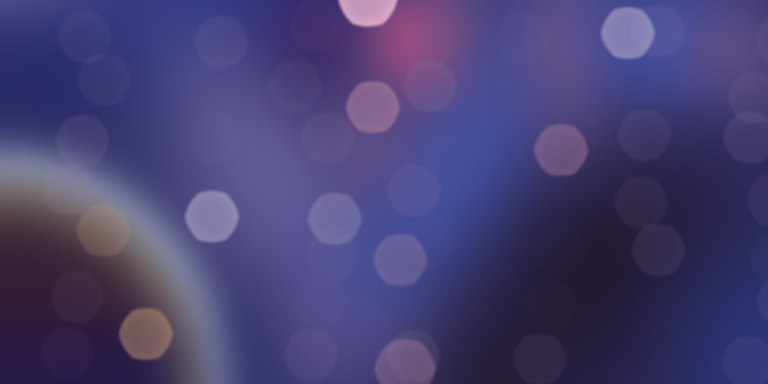
Reproduce this background procedurally as a WebGL 2 fragment shader.

```glsl
#version 300 es
precision highp float;
// Blurred night lights: soft colour glows, a pale arc at lower left and faint bokeh discs.

uniform vec2 u_resolution;
out vec4 fragColor;

// Colours
const vec3 NIGHT = vec3(0.20, 0.19, 0.42);
const vec3 SHADOW = vec3(0.13, 0.09, 0.18);
const vec3 DEEP_BLUE = vec3(0.12, 0.17, 0.50);
const vec3 NAVY = vec3(0.15, 0.16, 0.39);
const vec3 SKY = vec3(0.26, 0.32, 0.65);
const vec3 LAVENDER = vec3(0.39, 0.37, 0.60);
const vec3 PLUM = vec3(0.25, 0.16, 0.40);
const vec3 MAUVE = vec3(0.43, 0.33, 0.53);
const vec3 PINK = vec3(0.61, 0.30, 0.50);
const vec3 MAROON = vec3(0.21, 0.12, 0.20);
const vec3 INDIGO = vec3(0.15, 0.10, 0.28);
const vec3 TAN = vec3(0.50, 0.46, 0.42);
const vec3 PALE = vec3(0.52, 0.54, 0.65);
const vec3 DUST = vec3(0.60, 0.50, 0.64);
const vec3 PEARL = vec3(0.71, 0.67, 0.80);
const vec3 ROSE = vec3(0.68, 0.50, 0.62);
const vec3 AMBER = vec3(0.72, 0.56, 0.46);

// Shape of the arc and the discs, in canvas heights
const vec2 ARC_CENTRE = vec2(0.0, -0.05);
const vec2 ARC_RADII = vec2(0.55, 0.60);
const float DISC_RADIUS = 0.067;
const float DISC_BLUR = 0.007;

// Faint discs hang in evenly spaced columns
const int COLUMNS = 7;
const int ROWS = 7;
const vec2 LATTICE_START = vec2(0.23, 0.07);
const vec2 LATTICE_STEP = vec2(0.294, 0.14);
const vec2 LATTICE_JITTER = vec2(0.11, 0.05);

float hash(vec2 p) {
    return fract(sin(dot(p, vec2(127.1, 311.7))) * 43758.5453);
}

// Blends a tilted gaussian glow into the colour below
vec3 glow(vec3 base, vec2 p, vec2 centre, vec2 size, float tilt, vec3 tint, float strength) {
    float c = cos(tilt), s = sin(tilt);
    vec2 d = p - centre;
    vec2 q = vec2(c * d.x + s * d.y, c * d.y - s * d.x) / size;
    return mix(base, tint, strength * exp(-dot(q, q)));
}

// Rounded six-blade disc with a slightly brighter rim
vec3 disc(vec3 base, vec2 p, vec2 centre, float radius, vec3 tint, float strength) {
    vec2 d = abs(p - centre);
    float hexagon = max(d.x * 0.866 + d.y * 0.5, d.y);
    float r = mix(length(d), hexagon, 0.35);
    float mask = 1.0 - smoothstep(radius - DISC_BLUR, radius + DISC_BLUR, r);
    float rim = mix(0.88, 1.0, smoothstep(0.5, 0.95, r / radius));
    return mix(base, tint, strength * mask * rim);
}

vec3 backdrop(vec2 p) {
    vec3 col = NIGHT;
    // Dark lower right
    col = glow(col, p, vec2(1.60, 0.28), vec2(0.48, 0.40), 0.0, SHADOW, 1.0);
    col = glow(col, p, vec2(1.25, 0.03), vec2(0.28, 0.22), 0.0, SHADOW, 0.75);
    col = glow(col, p, vec2(2.02, 0.08), vec2(0.32, 0.32), 0.0, vec3(0.17, 0.21, 0.48), 0.9);
    // Blues of the upper left
    col = glow(col, p, vec2(0.18, 0.77), vec2(0.42, 0.18), 0.0, NAVY, 0.8);
    col = glow(col, p, vec2(0.55, 1.02), vec2(0.40, 0.20), 0.0, DEEP_BLUE, 0.9);
    col = glow(col, p, vec2(0.00, 1.04), vec2(0.28, 0.11), 0.0, LAVENDER, 0.6);
    // Central haze and blue shaft
    col = glow(col, p, vec2(0.70, 0.54), vec2(0.48, 0.23), -1.05, LAVENDER, 0.95);
    col = glow(col, p, vec2(0.64, 0.07), vec2(0.15, 0.19), 0.0, NAVY, 0.7);
    col = glow(col, p, vec2(0.88, 0.17), vec2(0.20, 0.18), 0.0, MAUVE, 0.45);
    col = glow(col, p, vec2(1.18, 0.59), vec2(0.50, 0.21), 1.0, SKY, 0.95);
    col = glow(col, p, vec2(0.96, 0.63), vec2(0.15, 0.18), 0.0, MAUVE, 0.6);
    // Warm lights along the top
    col = glow(col, p, vec2(0.82, 0.92), vec2(0.15, 0.19), 0.0, PLUM, 0.8);
    col = glow(col, p, vec2(1.17, 0.92), vec2(0.11, 0.19), 0.0, MAUVE, 0.65);
    col = glow(col, p, vec2(1.06, 0.90), vec2(0.12, 0.15), 0.0, PINK, 0.9);
    col = glow(col, p, vec2(1.48, 0.88), vec2(0.15, 0.25), 0.0, MAUVE, 0.8);
    col = glow(col, p, vec2(1.73, 0.90), vec2(0.20, 0.18), 0.0, SKY, 0.9);
    return glow(col, p, vec2(1.91, 0.87), vec2(0.15, 0.15), 0.0, MAUVE, 0.65);
}

// Dark mound with a pale blue outer edge and a tan inner edge
vec3 arc(vec3 base, vec2 p) {
    float r = length((p - ARC_CENTRE) / ARC_RADII);
    vec3 mound = mix(INDIGO, MAROON, smoothstep(0.0, 0.30, p.y));
    vec3 col = mix(mound, base, smoothstep(0.80, 1.08, r));
    float offset = r - 1.0;
    float width = offset > 0.0 ? 0.14 : 0.20;
    float band = exp(-offset * offset / (width * width));
    float fade = mix(0.65, 0.95, smoothstep(0.0, 0.40, p.y));
    return mix(col, mix(TAN, PALE, smoothstep(-0.14, 0.08, offset)), band * fade);
}

void main() {
    vec2 p = gl_FragCoord.xy / u_resolution.y;
    vec3 col = arc(backdrop(p), p);

    // Faint hanging discs
    for (int i = 0; i < COLUMNS; i++) {
        for (int j = 0; j < ROWS; j++) {
            vec2 cell = vec2(i, j);
            vec2 jitter = vec2(hash(cell), hash(cell + 17.0)) - 0.5;
            vec2 centre = LATTICE_START + LATTICE_STEP * cell + LATTICE_JITTER * jitter;
            float strength = 0.17 * pow(hash(cell + 41.0), 1.5);
            col = disc(col, p, centre, DISC_RADIUS, DUST, strength);
        }
    }

    // Bright accent lights
    col = disc(col, p, vec2(0.958, 1.005), 0.074, vec3(0.95, 0.75, 0.85), 0.8);
    col = disc(col, p, vec2(1.635, 0.914), DISC_RADIUS, PEARL, 0.6);
    col = disc(col, p, vec2(0.552, 0.436), DISC_RADIUS, PEARL, 0.6);
    col = disc(col, p, vec2(0.971, 0.721), DISC_RADIUS, ROSE, 0.6);
    col = disc(col, p, vec2(1.461, 0.609), DISC_RADIUS, ROSE, 0.45);
    col = disc(col, p, vec2(0.380, 0.130), DISC_RADIUS, AMBER, 0.55);
    col = disc(col, p, vec2(0.270, 0.400), DISC_RADIUS, AMBER, 0.25);
    col = disc(col, p, vec2(1.042, 0.323), DISC_RADIUS, DUST, 0.4);
    col = disc(col, p, vec2(0.872, 0.430), DISC_RADIUS, PEARL, 0.3);
    col = disc(col, p, vec2(1.055, 0.040), 0.076, ROSE, 0.4);
    fragColor = vec4(col, 1.0);
}
```
